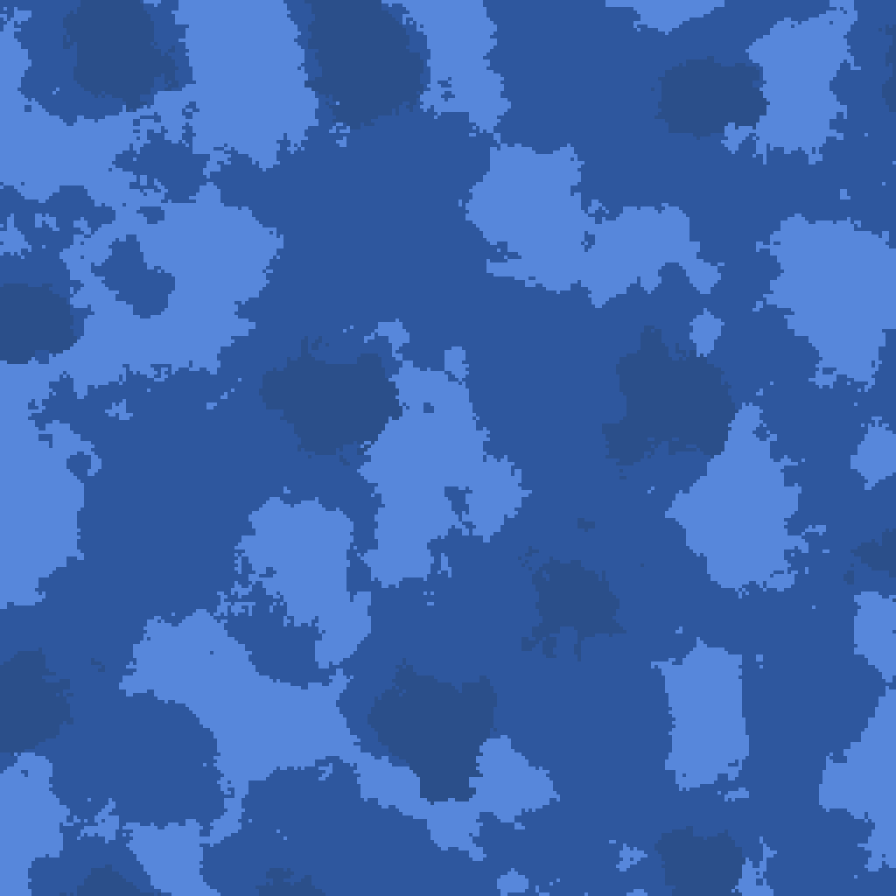
A WebGL 1 fragment shader for this pattern:

```glsl
precision highp float;
// Blue camouflage: ragged light patches, with mid-blue holes around darker cores, on a fine square grid.

uniform vec2 u_resolution;

const vec3 BASE_BLUE = vec3(0.18, 0.34, 0.62);
const vec3 LIGHT_BLUE = vec3(0.34, 0.53, 0.86);
const vec3 DARK_BLUE = vec3(0.17, 0.31, 0.54);
const float GRID_CELLS = 256.0;
const float HOLE_MARGIN = 0.5;

float hash(vec2 p, float seed) {
  vec3 q = fract(vec3(p.xyx) * vec3(0.1031, 0.1030, 0.0973) + seed * 0.137);
  q += dot(q, q.yzx + 33.33);
  return fract((q.x + q.y) * q.z);
}

float valueNoise(vec2 p, float seed) {
  vec2 cell = floor(p);
  vec2 f = fract(p);
  f = f * f * (3.0 - 2.0 * f);
  float low = mix(hash(cell, seed), hash(cell + vec2(1.0, 0.0), seed), f.x);
  float high = mix(hash(cell + vec2(0.0, 1.0), seed), hash(cell + 1.0, seed), f.x);
  return mix(low, high, f.y);
}

// Fractal noise centred on zero
float fractalNoise(vec2 p, float seed) {
  float sum = 0.0;
  float total = 0.0;
  float amplitude = 1.0;
  for (int i = 0; i < 5; i++) {
    sum += amplitude * (valueNoise(p, seed + float(i)) - 0.5);
    total += amplitude;
    amplitude *= 0.64;
    p = p * 2.03 + 17.3;
  }
  return sum / total;
}

// Scattered ellipses, one per cell: 1 at a centre, 0 on the outline, negative outside
float patchField(vec2 p, vec2 radiusRange, float stretchMax, float seed) {
  vec2 home = floor(p);
  float field = -10.0;
  for (int y = -1; y <= 1; y++) {
    for (int x = -1; x <= 1; x++) {
      vec2 cell = home + vec2(float(x), float(y));
      vec2 jitter = vec2(hash(cell, seed), hash(cell, seed + 1.0));
      vec2 d = p - cell - mix(vec2(0.18), vec2(0.82), jitter);
      float angle = 3.14159 * hash(cell, seed + 2.0);
      float c = cos(angle);
      float s = sin(angle);
      float stretch = sqrt(mix(1.0, stretchMax, hash(cell, seed + 3.0)));
      d = vec2(c * d.x + s * d.y, c * d.y - s * d.x) * vec2(1.0 / stretch, stretch);
      float radius = mix(radiusRange.x, radiusRange.y, hash(cell, seed + 4.0));
      field = max(field, 1.0 - length(d) / radius);
    }
  }
  return field;
}

vec3 camouflage(vec2 uv) {
  vec2 p = (floor(uv * GRID_CELLS) + 0.5) / GRID_CELLS;

  // Raggedness changes slowly, so some outlines are cleaner than others
  float ragged = mix(1.5, 2.9, valueNoise(p * 7.0 + 3.0, 61.0));
  float lightEdge = ragged * fractalNoise(p * 16.0 + 5.0, 11.0);
  float darkEdge = 2.2 * fractalNoise(p * 16.0 + 41.0, 23.0);

  vec2 lightRadii = vec2(0.27, 0.455);
  vec2 darkRadii = vec2(0.135, 0.2);
  vec2 darkPos = p * 3.0 + vec2(7.35, 4.6);
  vec2 coreShift = vec2(-0.05, 0.07);

  float light = patchField(p * 4.0 + vec2(2.4, 9.7), lightRadii, 2.1, 31.0) + lightEdge;
  float hole = patchField(darkPos, darkRadii, 1.6, 47.0) + HOLE_MARGIN - lightEdge;
  float core = patchField(darkPos + coreShift, darkRadii, 1.6, 47.0) + darkEdge;

  vec3 color = mix(BASE_BLUE, LIGHT_BLUE, step(0.0, light) * step(hole, 0.0));
  return mix(color, DARK_BLUE, step(0.0, core));
}

void main() {
  float side = min(u_resolution.x, u_resolution.y);
  vec3 color = vec3(0.0);
  // Four samples per pixel smooth the grid steps at any canvas size
  for (int i = 0; i < 4; i++) {
    float row = floor(float(i) / 2.0);
    vec2 offset = vec2(float(i) - 2.0 * row, row) * 0.5 - 0.25;
    color += camouflage((gl_FragCoord.xy + offset) / side);
  }
  gl_FragColor = vec4(color * 0.25, 1.0);
}
```
